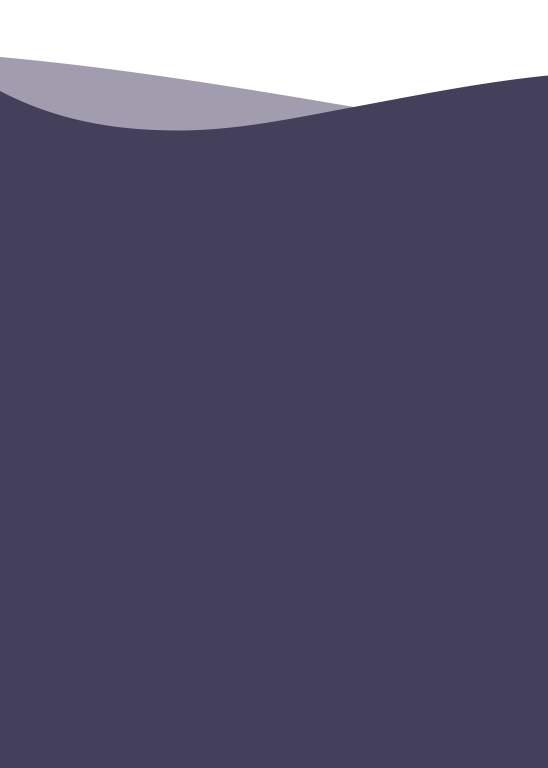
Reproduce this background procedurally as a Shadertoy shader.

```glsl
// Cubic curve height between two points, with a slope at each end
float curve(float x, vec2 a, vec2 b, float slopeA, float slopeB) {
    float span = b.x - a.x;
    float t = clamp((x - a.x) / span, 0.0, 1.0);
    float s = 1.0 - t;
    return mix(a.y, b.y, t * t * (3.0 - 2.0 * t))
         + span * t * s * (slopeA * s - slopeB * t);
}

// Coverage below an edge, softened over one pixel
float below(float y, float edge) {
    return clamp((edge - y) * iResolution.y + 0.5, 0.0, 1.0);
}

void mainImage(out vec4 fragColor, in vec2 fragCoord) {
    vec2 uv = fragCoord / iResolution.xy;
    vec2 leftEdge = vec2(0.0, 0.8815);
    vec2 trough = vec2(0.327, 0.8301);
    vec2 crossing = vec2(0.6455, 0.8607);
    vec2 rightEdge = vec2(1.0, 0.9017);

    // Pale wave behind, falling to the right
    float backWave = curve(uv.x, vec2(0.0, 0.9258), crossing, -0.0645, -0.1217);

    // Dark wave in front: dip, climb, then level out
    float frontWave = uv.x < trough.x
        ? curve(uv.x, leftEdge, trough, -0.372, 0.0)
        : uv.x < crossing.x
        ? curve(uv.x, trough, crossing, 0.0, 0.1325)
        : curve(uv.x, crossing, rightEdge, 0.1325, 0.0716);

    // Layers from back to front
    vec3 color = vec3(1.0);
    color = mix(color, vec3(0.631, 0.616, 0.686), below(uv.y, backWave));
    color = mix(color, vec3(0.267, 0.247, 0.357), below(uv.y, frontWave));
    fragColor = vec4(color, 1.0);
}
```
